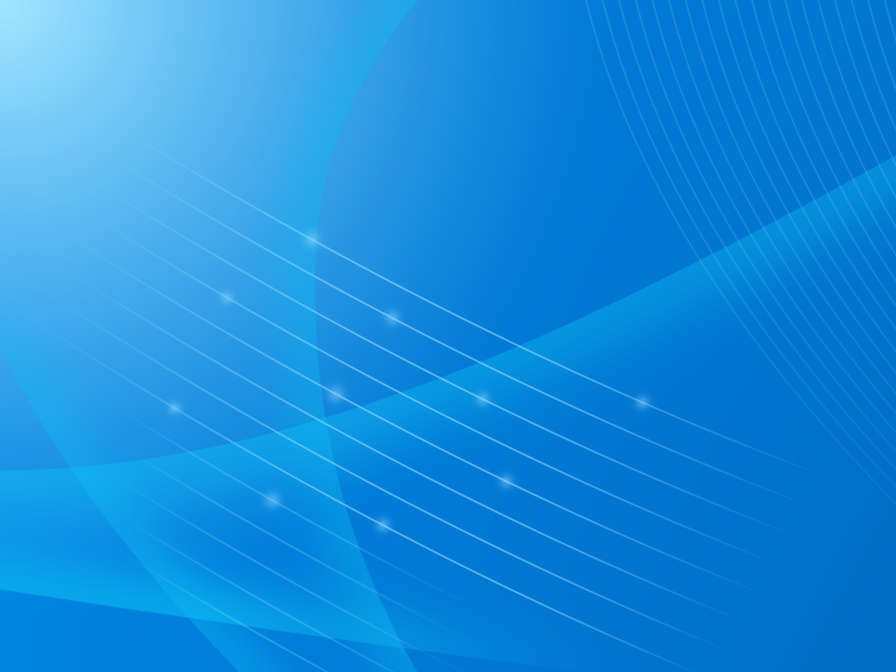
Write a Shadertoy shader that draws this background.

```glsl
// Abstract blue backdrop: a corner glow over a blue gradient, four soft-edged
// ribbons, two families of fine parallel curves and small glowing beads.
// Everything is laid out in canvas units, 4/3 wide by 1 high, origin lower left.

#define GLOW_RADIUS 0.92
#define RIBBON_STRENGTH 0.48
#define STRAND_STEP 0.0526
#define STRAND_LAST 12.0
#define STRAND_BRIGHT_LAST 7.0
#define ARC_STEP 0.0247
#define ARC_OPACITY 0.17
#define LINE_HALF_WIDTH 0.0011
#define BEAD_RADIUS 0.0105
#define BEAD_OPACITY 0.42

const vec3 LEFT_BLUE  = vec3(0.00, 0.515, 0.885);
const vec3 RIGHT_BLUE = vec3(0.00, 0.430, 0.770);
const vec3 GLOW_TINT  = vec3(0.64, 0.90, 1.00);
const vec3 RIBBON_TINT = vec3(0.05, 0.74, 0.95);
const vec3 LINE_TINT  = vec3(0.62, 0.87, 1.00);

float hash(float n) {
    n = fract(n * 0.1031);
    n *= n + 33.33;
    return fract(n * (n + n));
}

// Crisp at depth 0, fading softly as depth grows.
float ribbon(float depth, float width, float pixel) {
    float falloff = depth / width;
    return smoothstep(-pixel, pixel, depth) * exp(-falloff * falloff);
}

float hairline(float distance, float pixel) {
    return 1.0 - smoothstep(0.0, LINE_HALF_WIDTH + pixel, abs(distance));
}

// Height of the topmost diagonal strand.
float strandHeight(float x) {
    float s = x - 0.4444;
    return 0.6545 - 0.555 * s + 0.117 * s * s;
}

vec3 background(vec2 p) {
    float shade = p.x * 0.75 * (1.0 - 0.4 * p.y);
    vec3 color = mix(LEFT_BLUE, RIGHT_BLUE, shade);
    float glow = max(1.0 - distance(p, vec2(0.0, 1.0)) / GLOW_RADIUS, 0.0);
    return mix(color, GLOW_TINT, pow(glow, 1.25));
}

vec3 addRibbons(vec3 color, vec2 p, float pixel) {
    // Wide wave rising to the right, lit below its edge.
    float wave = 0.300 + p.x * p.x * (0.376 - 0.0842 * p.x);
    float light = ribbon(wave - p.y, 0.085, pixel) * (1.0 - 0.2 * p.x);
    color = mix(color, RIBBON_TINT, light * RIBBON_STRENGTH);

    // Tall arc bulging left, lit outside its edge.
    float bend = p.y - 0.583;
    float reach = bend > 0.0 ? 0.417 : 0.583;
    float arc = 0.469 + 0.152 * pow(abs(bend) / reach, 2.2);
    light = ribbon(arc - p.x, 0.068, pixel);
    color = mix(color, RIBBON_TINT, light * RIBBON_STRENGTH * 0.75);

    // Steep curve at the left, lit on its right.
    float drop = 0.484 - p.y;
    float steep = drop * (0.49 + 0.507 * drop);
    light = ribbon(p.x - steep, 0.075, pixel) * smoothstep(-0.12, 0.06, drop);
    color = mix(color, RIBBON_TINT, light * RIBBON_STRENGTH * 0.75);

    // Low slope along the bottom, lit above its edge.
    float slope = 0.123 - p.x * (0.155 - 0.0155 * p.x);
    light = ribbon(p.y - slope, 0.065, pixel) * (1.0 - smoothstep(0.2, 1.0, p.x));
    return mix(color, RIBBON_TINT, light * RIBBON_STRENGTH * 1.25);
}

// Faint arcs sweeping down through the upper right.
float arcs(vec2 p, float pixel) {
    float drop = 1.0 - p.y;
    float k = (p.x - 0.872 - drop * (0.2494 + 0.488 * drop)) / ARC_STEP;
    float offset = (k - max(round(k), 0.0)) * ARC_STEP;
    float slope = 0.2494 + 0.976 * drop;
    float fade = 1.0 - 0.6 * smoothstep(0.3, 0.8, drop);
    return hairline(offset / sqrt(1.0 + slope * slope), pixel) * fade * ARC_OPACITY;
}

// Diagonal strands: bright upper group, fainter lower group.
float strands(vec2 p, float pixel) {
    float k = (strandHeight(p.x) - p.y) / STRAND_STEP;
    float row = clamp(round(k), 0.0, STRAND_LAST);
    float slope = -0.555 + 0.234 * (p.x - 0.4444);
    float offset = (k - row) * STRAND_STEP / sqrt(1.0 + slope * slope);
    float bright = smoothstep(0.12 - 0.02 * row, 0.58, p.x)
                 * (1.0 - smoothstep(0.72, 1.30 - 0.028 * row, p.x)) * 0.62;
    float faint = smoothstep(0.14, 0.38, p.x) * (1.0 - smoothstep(0.42, 0.74, p.x)) * 0.28;
    return hairline(offset, pixel) * (row > STRAND_BRIGHT_LAST ? faint : bright);
}

float bead(vec2 p, float x, float row, float seed) {
    vec2 center = vec2(x, strandHeight(x) - row * STRAND_STEP);
    float radius = BEAD_RADIUS * mix(0.75, 1.2, hash(seed));
    vec2 q = (p - center) / radius;
    return exp(-dot(q, q)) * BEAD_OPACITY;
}

// One chain wraps across the upper strands, the other arches over the lower ones.
float beads(vec2 p) {
    float sum = 0.0;
    for (float i = 0.0; i < 5.0; i++) {
        float upperX = 0.325 + mod(0.139 + i * (0.113 + 0.007 * i), 0.528);
        float lowerX = 0.260 + i * (0.136 + 0.0095 * i);
        float lowerRow = max(8.0 - (i - 1.0) * (i - 1.0), 0.0);
        sum += bead(p, upperX, i, i + 1.0) + bead(p, lowerX, lowerRow, i + 11.0);
    }
    return min(sum, 1.0);
}

void mainImage(out vec4 fragColor, in vec2 fragCoord) {
    vec2 p = fragCoord / iResolution.xy * vec2(4.0 / 3.0, 1.0);
    float pixel = 1.0 / iResolution.y;
    vec3 color = addRibbons(background(p), p, pixel);
    color = mix(color, LINE_TINT, arcs(p, pixel));
    color = mix(color, LINE_TINT, strands(p, pixel));
    color = mix(color, LINE_TINT, beads(p));
    fragColor = vec4(color, 1.0);
}
```
